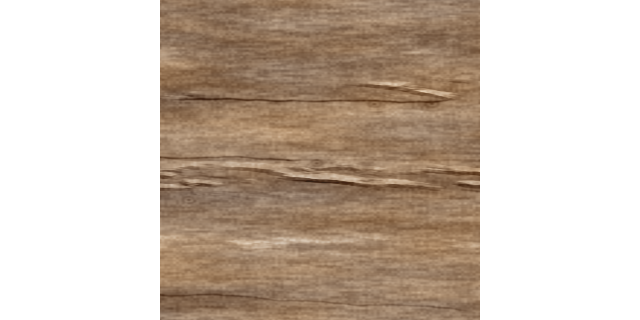
A Shadertoy shader for this texture:

```glsl
float hash(vec2 p) {
    vec3 h = fract(vec3(p.xyx) * 0.1031);
    h += dot(h, h.yzx + 33.33);
    return fract((h.x + h.y) * h.z);
}

float noise(vec2 p) {
    vec2 cell = floor(p), f = fract(p);
    f = f * f * (3.0 - 2.0 * f);
    return mix(mix(hash(cell), hash(cell + vec2(1, 0)), f.x),
               mix(hash(cell + vec2(0, 1)), hash(cell + vec2(1, 1)), f.x), f.y);
}

float fbm(vec2 p) {
    float sum = 0.0, amp = 0.53;
    for (int i = 0; i < 4; i++) {
        sum += amp * noise(p);
        p = p * 2.03 + 17.3;
        amp *= 0.5;
    }
    return sum;
}

float bell(float x, float center, float width) {
    float d = (x - center) / width;
    return exp(-d * d);
}

// Pale torn fibres with a dark gap beneath each one
float splinters(vec2 p, float height, float width, float seed) {
    float zone = bell(p.y, height, width) * smoothstep(0.25, 0.6, noise(vec2(p.x * 5.0, seed)));
    vec2 s = vec2(p.x * 7.0 + seed, (p.y + 0.07 * p.x) * 52.0);
    float pale = smoothstep(0.55, 0.72, fbm(s));
    float gap = smoothstep(0.55, 0.7, fbm(s + vec2(0.1, 0.55)));
    return zone * (0.24 * pale - 0.2 * gap * (1.0 - pale));
}

// Thin wandering dark split that fades in and out
float crack(vec2 p, float height, float seed) {
    float path = height + 0.03 * (fbm(vec2(p.x * 5.0, seed)) - 0.5);
    float strength = smoothstep(0.3, 0.6, noise(vec2(p.x * 6.0, seed + 9.0)));
    return bell(p.y, path, 0.0035) * strength;
}

vec3 wood(vec2 p) {
    // Knots bend the grain around them and darken their centres
    float knots = 0.0, bend = 0.0;
    for (int i = 0; i < 4; i++) {
        float k = float(i);
        vec2 center = vec2(0.49 + 0.18 * k, mix(0.49, 0.675, step(0.5, k)));
        center = mix(center, vec2(0.09, 0.375), step(2.5, k));
        vec2 d = (p - center) / vec2(0.022, 0.012);
        float r = length(d);
        knots += exp(-r * r) * (0.7 + 0.3 * cos(r * 7.0));
        bend += 0.012 * d.y * exp(-0.4 * r * r);
    }
    vec2 g = p - vec2(0.0, bend);
    g.y += 0.018 * (fbm(p * vec2(3.0, 6.0)) - 0.5);

    // Broad boards and bands
    float tone = 0.17 * (noise(g * vec2(1.5, 17.0) + 4.0) - 0.5);
    tone += 0.1 * (fbm(g * vec2(5.0, 11.0) + 31.0) - 0.5);
    tone += 0.045 * bell(p.y, 0.25, 0.07) + 0.03 * bell(p.y, 0.56, 0.05);
    tone -= 0.05 * bell(p.y, 0.45, 0.05) + 0.035 * bell(p.y, 0.87, 0.05);
    tone -= 0.03 * bell(p.y, 0.03, 0.05);

    // Fibres, pores and saw marks
    tone += 0.17 * (fbm(g * vec2(5.0, 48.0) + 7.0) - 0.5);
    tone += 0.12 * (noise(g * vec2(22.0, 125.0)) - 0.5);
    tone += 0.09 * (noise(p * vec2(110.0, 140.0)) - 0.5);
    tone += 0.03 * (noise(p * vec2(90.0, 9.0)) - 0.5);

    // Worn paint-like patches
    float worn = smoothstep(0.52, 0.72, fbm(g * vec2(6.0, 30.0) + 50.0));
    tone += 0.15 * worn * (bell(p.y, 0.235, 0.025) + 0.4 * bell(p.y, 0.83, 0.08));

    // Weathered zones and board seams
    tone += splinters(g, 0.72, 0.03, 3.0) + splinters(g, 0.445, 0.045, 12.0);
    float cracks = crack(p, 0.69, 5.0) + crack(p, 0.5, 23.0);
    cracks += 0.7 * crack(p + vec2(0.0, 0.06 * p.x), 0.46, 41.0);
    cracks += 0.6 * crack(p + vec2(0.0, 0.05 * p.x), 0.08, 63.0);
    tone -= 0.2 * cracks + 0.17 * knots;
    tone -= 0.06 * bell(p.y, 0.5, 0.003);

    // Warm brown drifting between grey and orange
    float warmth = fbm(g * vec2(2.5, 13.0) + 80.0) - 0.5;
    vec3 color = vec3(0.587, 0.472, 0.368) + tone * vec3(1.0, 1.03, 0.98);
    color += warmth * vec3(0.07, 0.0, -0.09);
    color += max(tone - 0.14, 0.0) * vec3(0.0, 0.25, 0.5);
    return clamp(color, vec3(0.2, 0.13, 0.08), vec3(0.9, 0.83, 0.74));
}

void mainImage(out vec4 fragColor, in vec2 fragCoord) {
    vec2 p = (fragCoord - 0.5 * iResolution.xy) / iResolution.y;
    float pixel = 1.0 / iResolution.y;

    // Square board centred on white
    float board = 1.0 - smoothstep(-0.5 * pixel, 0.5 * pixel, abs(p.x) - 0.5);
    fragColor = vec4(mix(vec3(1.0), wood(p + 0.5), board), 1.0);
}
```
